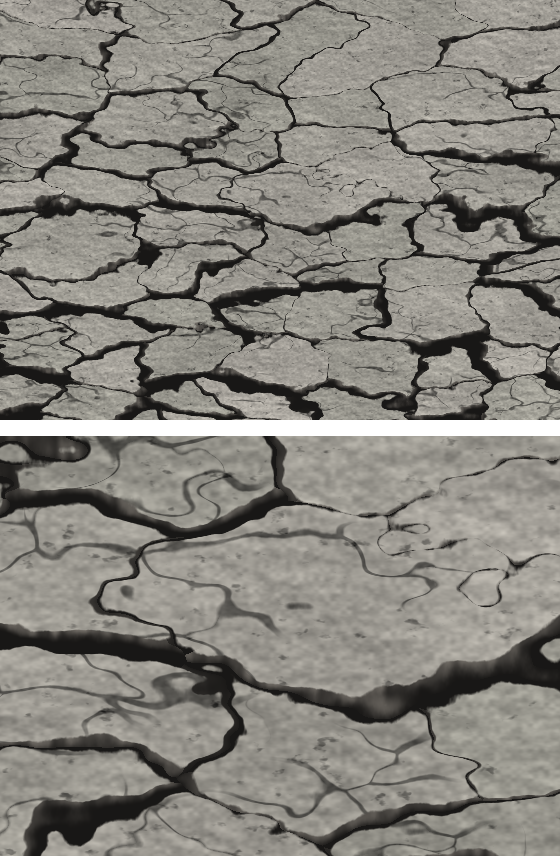
Top, the full canvas; bottom, a detail of the centre.
This texture is drawn by a WebGL 1 fragment shader. Its source:

```glsl
precision highp float;
// Sun-dried mud seen at a low angle: pale crusty plates parted by dark cracks.
// Plates are warped Voronoi cells on a foreshortened plane; each border has its
// own crack width, and borders facing the viewer also show a shaded side wall.
uniform vec2 u_resolution;

vec2 hash2(vec2 p) {
  vec3 q = fract(p.xyx * vec3(0.1031, 0.1030, 0.0973));
  q += dot(q, q.yzx + 33.33);
  return fract((q.xx + q.yz) * q.zy);
}

vec2 noise2(vec2 p) {
  vec2 i = floor(p), f = fract(p);
  f = f * f * (3.0 - 2.0 * f);
  return mix(mix(hash2(i), hash2(i + vec2(1, 0)), f.x),
             mix(hash2(i + vec2(0, 1)), hash2(i + vec2(1, 1)), f.x), f.y);
}

float fbm(vec2 p) {
  float sum = 0.0, amp = 0.5;
  for (int i = 0; i < 4; i++) {
    sum += amp * noise2(p).x;
    p = mat2(1.6, 1.2, -1.2, 1.6) * p + 7.3;
    amp *= 0.55;
  }
  return sum;
}

float smoothMin(float a, float b, float k) {
  float h = max(k - abs(a - b), 0.0) / k;
  return min(a, b) - h * h * k * 0.25;
}

vec2 plateCentre(vec2 cell) { return cell + 0.08 + 0.84 * hash2(cell); }

// x: distance to the plate rim (negative in the crack), in canvas heights,
// y: how much the rim faces the viewer, z: random value of the plate
vec3 plates(vec2 p, vec2 scale, float crackWidth) {
  vec2 own = vec2(0.0), toOwn = vec2(0.0);
  float nearest = 9.0;
  for (int j = -1; j <= 1; j++)
  for (int i = -1; i <= 1; i++) {
    vec2 cell = floor(p) + vec2(i, j);
    vec2 r = plateCentre(cell) - p;
    if (dot(r, r) < nearest) { nearest = dot(r, r); own = cell; toOwn = r; }
  }
  float rim = 1.0, closest = 1.0, facing = 0.0;
  for (int j = -2; j <= 2; j++)
  for (int i = -2; i <= 2; i++) {
    if (i == 0 && j == 0) continue;
    vec2 cell = own + vec2(i, j);
    vec2 r = plateCentre(cell) - p;
    vec2 normal = normalize(r - toOwn);
    vec2 onCanvas = normal * scale;
    float front = max(0.0, -normalize(onCanvas).y);
    float open = hash2(own + cell + 0.5).x;
    float gap = crackWidth * (mix(0.07, 0.85, open) + 1.15 * front * open);
    float d = dot(0.5 * (toOwn + r), normal) / length(onCanvas) - gap;
    if (d < closest) { closest = d; facing = front; }
    rim = smoothMin(rim, d, 0.9 * crackWidth);
  }
  return vec3(rim, facing, hash2(own + 19.0).y);
}

void main() {
  vec2 uv = gl_FragCoord.xy / u_resolution.y;
  float soft = max(0.0012, 0.7 / u_resolution.y);

  // Foreshortened ground, bent so that no border stays straight
  vec2 scale = vec2(mix(5.2, 3.5, uv.y), 11.0 - 3.0 * uv.y);
  vec2 ground = vec2((uv.x - 0.75) * scale.x, 11.0 * uv.y - 1.5 * uv.y * uv.y) + 20.0;
  vec2 bent = ground + 0.75 * (noise2(ground * 0.9) - 0.5)
            + 0.28 * (noise2(ground * 3.1 + 5.0) - 0.5)
            + 0.11 * (noise2(ground * 9.0 + 9.0) - 0.5);

  float crackWidth = 0.0105 * mix(1.3, 0.65, uv.y);
  vec3 plate = plates(bent, scale, crackWidth);
  float crumble = fbm(uv * vec2(95.0, 60.0)) - 0.47;
  float rim = plate.x + 0.006 * crumble;

  // Crust: broad stains, flattened bumps lit from above, grain and pits
  vec2 crust = uv * vec2(45.0, 85.0);
  float stains = fbm(uv * vec2(7.0, 14.0) + 3.0) - 0.47;
  float relief = fbm(crust) - fbm(crust + vec2(0.15, 0.45));
  float grain = noise2(uv * vec2(230.0, 300.0)).x - 0.5;
  float light = 0.625 - 0.035 * uv.y + 0.14 * stains + 0.22 * relief
              + 0.10 * grain + 0.05 * (plate.z - 0.5);
  float pits = smoothstep(0.70, 0.86, fbm(uv * vec2(60.0, 110.0) + 31.0));
  light -= 0.22 * pits;
  light += 0.035 * plate.y * (1.0 - smoothstep(0.0, 0.012, rim));

  // Broken hairlines across the plates
  vec3 shard = plates(bent * 1.9 + 40.0 + 0.3 * noise2(ground * 7.0), scale * 1.9, 0.0025);
  float hairline = 1.0 - smoothstep(-soft, 1.5 * soft, shard.x + 0.003 * crumble);
  hairline *= smoothstep(0.48, 0.66, noise2(ground * 1.4 + 60.0).y);
  light -= 0.28 * hairline;
  vec3 mud = light * mix(vec3(1.0, 0.99, 0.93), vec3(1.01, 0.985, 0.94), plate.z);

  // Crack: streaked wall under front rims, fading to black below
  float streaks = noise2(uv * vec2(170.0, 45.0)).x;
  float depth = smoothstep(0.0, 0.012, -rim);
  float wall = plate.y * (1.0 - depth) * (0.09 + 0.26 * streaks);
  vec3 crack = vec3(0.095, 0.09, 0.085) + wall * vec3(1.0, 0.96, 0.90);

  gl_FragColor = vec4(mix(crack, mud, smoothstep(-soft, soft, rim)), 1.0);
}
```
